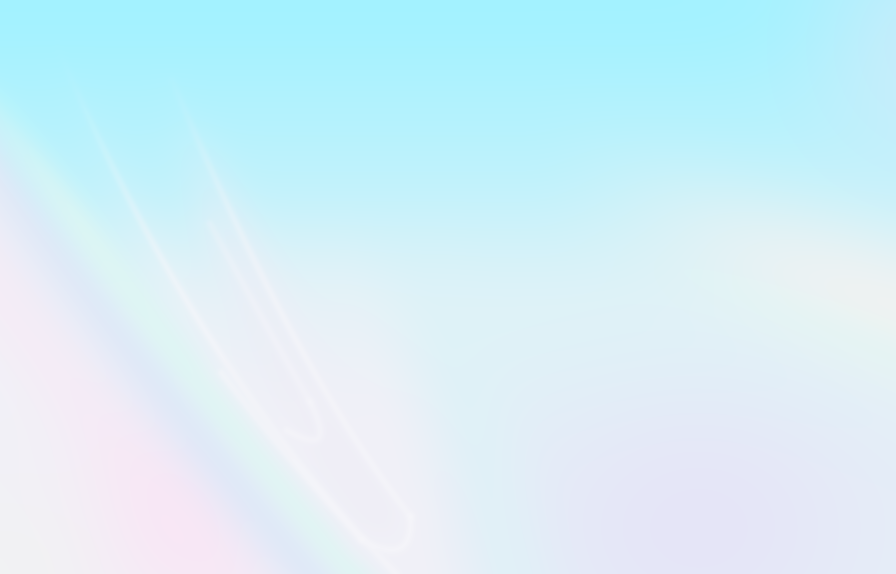
Write a Shadertoy shader that draws this background.

```glsl
const vec3 AQUA = vec3(0.64, 0.95, 1.0);
const vec3 SKY = vec3(0.72, 0.95, 0.99);
const vec3 ICE = vec3(0.87, 0.95, 0.97);
const vec3 MIST = vec3(0.895, 0.935, 0.97);
const vec3 PEARL = vec3(0.945, 0.943, 0.968);
const vec3 LILAC = vec3(0.90, 0.895, 0.97);
const vec3 PERIWINKLE = vec3(0.87, 0.91, 0.97);
const vec3 PINK = vec3(0.975, 0.90, 0.96);
const vec3 CREAM = vec3(0.945, 0.95, 0.945);
const vec3 MINT = vec3(0.87, 0.965, 0.95);

// Soft elliptical falloff, 1 at the centre.
float glow(vec2 p, vec2 centre, vec2 radius) {
    vec2 q = (p - centre) / radius;
    return exp(-dot(q, q));
}

// Soft band around zero.
float band(float d, float width) {
    return exp(-d * d / (width * width));
}

float segmentDistance(vec2 p, vec2 a, vec2 b) {
    vec2 ab = b - a;
    float t = clamp(dot(p - a, ab) / dot(ab, ab), 0.0, 1.0);
    return length(p - a - ab * t);
}

// Quadratic curve through a and c, pulled towards b.
vec2 curvePoint(vec2 a, vec2 b, vec2 c, float t) {
    return mix(mix(a, b, t), mix(b, c, t), t);
}

float curveDistance(vec2 p, vec2 a, vec2 b, vec2 c) {
    const int STEPS = 20;
    float nearest = 1e3;
    vec2 previous = a;
    for (int i = 1; i <= STEPS; i++) {
        vec2 next = curvePoint(a, b, c, float(i) / float(STEPS));
        nearest = min(nearest, segmentDistance(p, previous, next));
        previous = next;
    }
    return nearest;
}

// Vertical wash from aqua to pale mist.
vec3 skyWash(float y) {
    vec3 colour = mix(MIST, ICE, smoothstep(0.12, 0.48, y));
    colour = mix(colour, SKY, smoothstep(0.44, 0.80, y));
    return mix(colour, AQUA, smoothstep(0.72, 1.0, y));
}

// Broad tints on the right side.
vec3 addTints(vec3 colour, vec2 uv) {
    colour = mix(colour, LILAC, 0.95 * glow(uv, vec2(0.78, 0.08), vec2(0.19, 0.24)));
    colour = mix(colour, PERIWINKLE, 0.55 * glow(uv, vec2(1.04, 0.92), vec2(0.13, 0.22)));
    float ray = uv.y - mix(0.64, 0.44, (uv.x - 0.65) / 0.35);
    float reach = smoothstep(0.58, 1.0, uv.x);
    colour = mix(colour, CREAM, 0.85 * reach * band(ray - 0.02, 0.13));
    return mix(colour, MINT, 0.35 * reach * band(ray + 0.06, 0.05));
}

// Pale veil in the lower centre with a cool right rim.
vec3 addVeil(vec3 colour, vec2 uv, float side) {
    float rim = uv.x - (0.54 - 0.16 * uv.y);
    float low = 1.0 - smoothstep(0.22, 0.68, uv.y);
    float veil = smoothstep(-0.02, 0.07, side) * (1.0 - smoothstep(-0.08, 0.03, rim));
    colour = mix(colour, ICE, 0.6 * low * band(rim - 0.03, 0.05));
    return mix(colour, PEARL, 0.95 * veil * low);
}

// Iridescent diagonal edge and the pearly corner beneath it.
vec3 addDiagonal(vec3 colour, vec2 uv, float side) {
    vec3 corner = mix(PEARL, PINK, 0.9 * glow(uv, vec2(0.20, 0.10), vec2(0.12, 0.20)));
    corner = mix(corner, PINK, 0.4 * band(side + 0.14, 0.06));
    corner = mix(corner, CREAM, 0.7 * glow(uv, vec2(0.0), vec2(0.12, 0.16)));
    corner = mix(corner, PERIWINKLE, 0.95 * band(side + 0.035, 0.055));
    colour = mix(corner, colour, smoothstep(-0.06, 0.02, side));
    float strength = 0.75 * (1.0 - smoothstep(0.55, 0.95, uv.y));
    return mix(colour, MINT, strength * band(side - 0.004, 0.024));
}

// One silky filament: a thin bright line in a faint halo.
vec3 addStrand(vec3 colour, vec2 p, vec2 a, vec2 b, vec2 c, float strength) {
    float d = curveDistance(p, a, b, c);
    float fade = strength * (1.0 - smoothstep(0.35, 0.95, p.y));
    colour = mix(colour, PEARL, 0.35 * fade * band(d, 0.035));
    return mix(colour, vec3(0.965, 0.965, 0.98), fade * band(d, 0.007));
}

void mainImage(out vec4 fragColor, in vec2 fragCoord) {
    vec2 uv = fragCoord / iResolution.xy;
    vec2 p = vec2(uv.x * 1.561, uv.y);
    float side = uv.x - (0.39 - 0.53 * uv.y + 0.05 * uv.y * uv.y);

    vec3 colour = addTints(skyWash(uv.y), uv);
    colour = addVeil(colour, uv, side);
    colour = addDiagonal(colour, uv, side);

    // Lilac shade inside the folds.
    float fold = curveDistance(p, vec2(0.34, 0.76), vec2(0.47, 0.38), vec2(0.65, 0.11));
    colour = mix(colour, vec3(0.925, 0.915, 0.96), 0.4 * (1.0 - smoothstep(0.5, 0.85, p.y)) * band(fold, 0.055));

    // Long outer strands, rounded tip and inner hook.
    colour = addStrand(colour, p, vec2(0.10, 0.92), vec2(0.325, 0.38), vec2(0.69, 0.0), 0.6);
    colour = addStrand(colour, p, vec2(0.30, 0.86), vec2(0.51, 0.36), vec2(0.715, 0.10), 0.6);
    colour = addStrand(colour, p, vec2(0.715, 0.10), vec2(0.72, 0.01), vec2(0.63, 0.06), 0.6);
    colour = addStrand(colour, p, vec2(0.63, 0.06), vec2(0.50, 0.20), vec2(0.386, 0.35), 0.5);
    colour = addStrand(colour, p, vec2(0.366, 0.61), vec2(0.47, 0.42), vec2(0.54, 0.30), 0.4);
    colour = addStrand(colour, p, vec2(0.54, 0.30), vec2(0.59, 0.20), vec2(0.50, 0.25), 0.5);

    fragColor = vec4(clamp(colour, 0.0, 1.0), 1.0);
}
```
